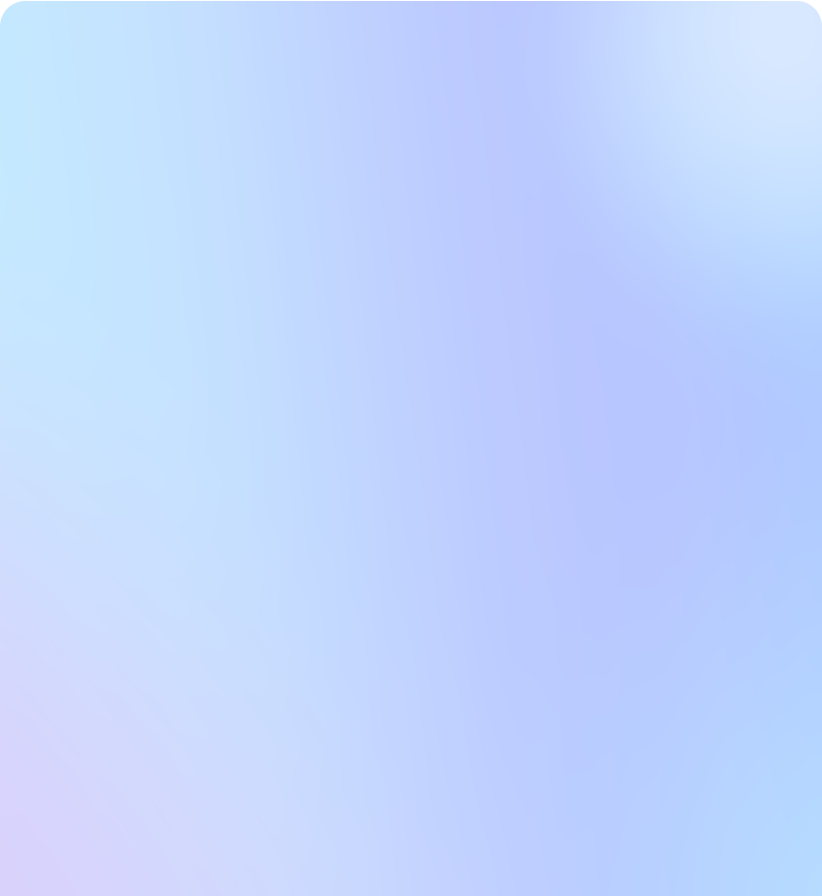
Write a WebGL 2 fragment shader that draws this background.

```glsl
#version 300 es
// Soft pastel mesh gradient card: cyan to violet sweep, corner glows, rounded top.
precision highp float;

#define CORNER 0.031    // radius of the top corners, in canvas widths
#define TOP_GAP 0.0012  // pale gap above the card, in canvas widths
#define SHEAR 0.13      // tilt of the main sweep
#define STREAK 0.0007   // strength of the faint streaks

uniform vec2 u_resolution;
out vec4 fragColor;

const vec3 PAPER = vec3(1.0);
const vec3 CYAN = vec3(0.77, 0.92, 1.0);
const vec3 SKY = vec3(0.772, 0.89, 1.0);
const vec3 PERIWINKLE = vec3(0.745, 0.803, 1.0);
const vec3 VIOLET = vec3(0.722, 0.775, 1.0);
const vec3 BLUE = vec3(0.69, 0.788, 1.0);
const vec3 AZURE = vec3(0.715, 0.88, 1.0);
const vec3 PALE = vec3(0.848, 0.91, 1.0);
const vec3 LILAC = vec3(0.85, 0.825, 0.99);

// Elliptical glow: fades from the core to 0 at the given radii
float glow(vec2 p, vec2 center, vec2 radii, float core) {
  return 1.0 - smoothstep(core, 1.0, length((p - center) / radii));
}

// Left-to-right sweep through the main colours
vec3 sweep(float x) {
  vec3 c = mix(CYAN, SKY, smoothstep(-0.05, 0.27, x));
  c = mix(c, PERIWINKLE, smoothstep(0.18, 0.62, x));
  c = mix(c, VIOLET, smoothstep(0.5, 0.78, x));
  return mix(c, BLUE, smoothstep(0.78, 1.03, x));
}

// Layered sines stretched along the tilted vertical
float streaks(vec2 p) {
  float x = p.x + 0.1 * p.y;
  float sum = 0.0;
  for (int i = 1; i <= 3; i++) {
    float f = float(i);
    sum += sin(x * 57.0 * f + sin(p.y * 5.0 * f + f)) / f;
  }
  return sum;
}

// Signed distance to a card with rounded top corners and a bottom off canvas
float cardDistance(vec2 p, float height) {
  vec2 q = vec2(abs(p.x - 0.5) - 0.5, p.y - height + TOP_GAP) + CORNER;
  return length(max(q, 0.0)) + min(max(q.x, q.y), 0.0) - CORNER;
}

void main() {
  vec2 uv = gl_FragCoord.xy / u_resolution;
  vec3 color = sweep(uv.x + SHEAR * (uv.y - 0.5));

  // Lilac wash rising from the lower left
  float lilac = smoothstep(0.15, 1.0, 1.0 - uv.y - 0.85 * uv.x);
  color = mix(color, LILAC, lilac * (1.0 - smoothstep(0.0, 0.9, uv.x)));

  // Azure and pale glows on the right
  color = mix(color, AZURE, glow(uv, vec2(1.0, 0.0), vec2(0.5, 0.6), -0.4));
  color = mix(color, AZURE, 0.8 * glow(uv, vec2(1.0, 0.88), vec2(0.42, 0.38), 0.0));
  color = mix(color, PALE, glow(uv, vec2(0.96, 0.97), vec2(0.37), 0.0));
  color += STREAK * streaks(uv) * vec3(0.6, 1.0, 0.0);

  // Card edge, smoothed over one pixel
  vec2 p = gl_FragCoord.xy / u_resolution.x;
  float d = cardDistance(p, u_resolution.y / u_resolution.x);
  float inside = clamp(0.5 - d * u_resolution.x, 0.0, 1.0);
  fragColor = vec4(mix(PAPER, color, inside), 1.0);
}
```
